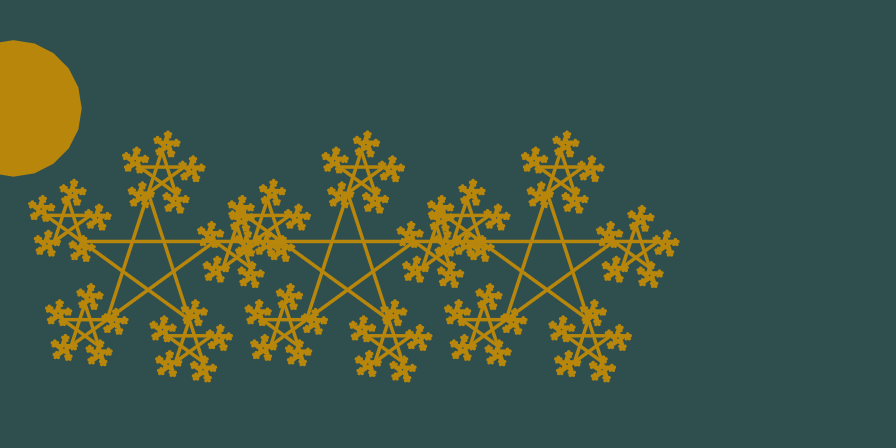
Reproduce this background procedurally as a Shadertoy shader.

```glsl
// Three linked fractal pentagrams in gold line work beside a faceted sun, on dark slate.

const float TAU = 6.2831853;

mat2 rotation(float angle) {
    float c = cos(angle), s = sin(angle);
    return mat2(c, s, -s, c);
}

// Horizontal segment centred on the origin
float segment(vec2 p, float halfLength) {
    return length(vec2(max(abs(p.x) - halfLength, 0.0), p.y));
}

// Regular polygon with one corner on the +x axis
float polygon(vec2 p, float radius, float sides) {
    float sector = TAU / sides;
    float angle = mod(atan(p.y, p.x), sector) - 0.5 * sector;
    return length(p) * cos(angle) - radius * cos(0.5 * sector);
}

// Pentagram with unit edges that carries a star a third as large on each tip
float fractalStar(vec2 p) {
    const float apothem = 0.16246;
    vec2 childCenter = vec2(0.5 * 4.0, apothem * 2.0) / 3.0;
    float childAngle = atan(childCenter.y, childCenter.x);
    mat2 fifthTurn = rotation(TAU / 5.0);
    float scale = 1.0, d = 1e5;

    for (int level = 0; level < 4; level++) {
        for (int edge = 0; edge < 5; edge++) {
            d = min(d, scale * segment(p - vec2(0.0, apothem), 0.5));
            p = fifthTurn * p;
        }
        // Fold all five tips onto one, then enter its child star
        float turn = floor((atan(p.y, p.x) - childAngle) * 5.0 / TAU + 0.5);
        p = rotation(-turn * TAU / 5.0) * p;
        p = (p - childCenter) * 3.0;
        scale /= 3.0;
    }
    return d;
}

void mainImage(out vec4 fragColor, in vec2 fragCoord) {
    vec2 uv = fragCoord / iResolution.y;
    vec3 slate = vec3(0.184, 0.310, 0.310);
    vec3 gold = vec3(0.722, 0.525, 0.043);

    float edgeLength = 0.297, spacing = 0.4453, penRadius = 0.0039;
    vec2 start = vec2(0.1823, 0.461);

    // Baseline joining the stars
    float d = segment(uv - start - vec2(spacing, 0.0), spacing);

    // Row of stars
    for (int i = 0; i < 3; i++) {
        vec2 center = start + vec2(float(i) * spacing, 0.0) + edgeLength * vec2(0.5, -0.16246);
        d = min(d, edgeLength * fractalStar((uv - center) / edgeLength));
    }

    // Sun cut by the left border
    d = min(d, polygon(uv - vec2(0.030, 0.758), 0.1484, 20.0));

    float ink = clamp(0.5 - (d - penRadius) * iResolution.y, 0.0, 1.0);
    fragColor = vec4(mix(slate, gold, ink), 1.0);
}
```
